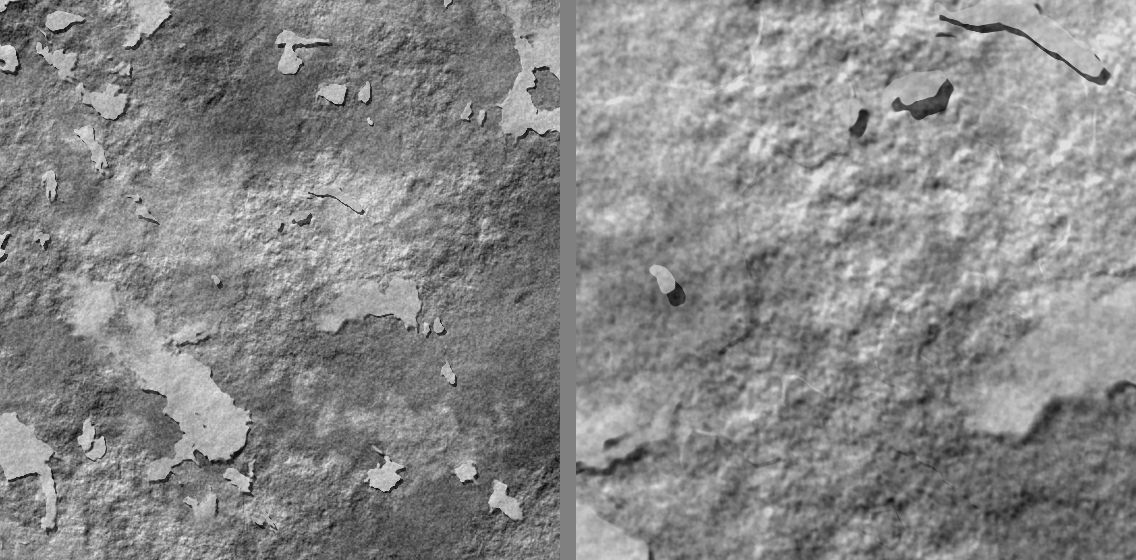
Left: the whole. Right: its middle third, enlarged.
This texture is drawn by a Shadertoy shader. Its source:

```glsl
const vec2  LIGHT_DIR     = vec2(-0.6, 0.8);
const float BASE_TONE     = 0.435;
const float STAIN_GAIN    = 0.46;
const float CRUST_TONE    = 0.14;
const float FLAKE_TONE    = 0.70;
const float FLAKE_SCALE   = 4.4;
const float FLAKE_LEVEL   = 0.615;
const float CHIP_SCALE    = 12.0;
const float CHIP_LEVEL    = 0.765;
const float HOLE_SCALE    = 10.0;
const float HOLE_LEVEL    = 0.63;
const float EDGE_SHARP    = 0.008;
const float EDGE_FADED    = 0.07;
const float SHADOW_LENGTH = 0.007;
const float SHADOW_DEPTH  = 0.65;
const float RELIEF_SCALE  = 42.0;
const float RELIEF_GAIN   = 1.5;
const float RELIEF_STEP   = 0.0014;
const float LEDGE_HEIGHT  = 0.07;
const float GRAIN_SCALE   = 290.0;
const float GRAIN_GAIN    = 0.22;

float hash(vec2 p) {
    vec3 q = fract(vec3(p.xyx) * 0.1031);
    q += dot(q, q.yzx + 33.33);
    return fract((q.x + q.y) * q.z);
}

float valueNoise(vec2 p) {
    vec2 cell = floor(p);
    vec2 f = fract(p);
    f = f * f * f * (f * (f * 6.0 - 15.0) + 10.0);
    float low  = mix(hash(cell), hash(cell + vec2(1.0, 0.0)), f.x);
    float high = mix(hash(cell + vec2(0.0, 1.0)), hash(cell + vec2(1.0)), f.x);
    return mix(low, high, f.y);
}

// Layered noise, rotated per octave to hide the lattice
float fbm(vec2 p, int octaves) {
    const mat2 turn = mat2(1.6, 1.2, -1.2, 1.6);
    float sum = 0.0, total = 0.0, weight = 0.5;
    for (int i = 0; i < octaves; i++) {
        sum += weight * valueNoise(p);
        total += weight;
        weight *= 0.5;
        p = turn * p + 17.3;
    }
    return sum / total;
}

// Remaining paint: ragged sheets with holes, plus small loose chips
float flakeMask(vec2 p, float edge) {
    vec2 warp = vec2(fbm(p * 7.0 + 41.0, 3), fbm(p * 7.0 + 73.0, 3)) - 0.5;
    vec2 jag = vec2(fbm(p * 45.0 + 13.0, 3), fbm(p * 45.0 + 67.0, 3)) - 0.5;
    vec2 q = p + 0.13 * warp + 0.022 * jag;
    float sheet = fbm(q * FLAKE_SCALE + 5.0, 6) - FLAKE_LEVEL;
    float hole = HOLE_LEVEL - fbm(q * HOLE_SCALE + 29.0, 4);
    float chip = fbm(q * CHIP_SCALE + 87.0, 4) - CHIP_LEVEL;
    float sheets = smoothstep(-edge, edge, min(sheet, hole));
    return max(sheets, smoothstep(-EDGE_SHARP, EDGE_SHARP, chip));
}

// Crumbled plaster with thin broken ledges
float plasterHeight(vec2 p) {
    float crumbs = fbm(p * RELIEF_SCALE, 4);
    float ledges = smoothstep(0.55, 0.58, fbm(p * 17.0 + 61.0, 5));
    return crumbs + LEDGE_HEIGHT * ledges;
}

void mainImage(out vec4 fragColor, in vec2 fragCoord) {
    vec2 p = fragCoord / iResolution.y + 3.0;

    // Paint layer, with some borders worn to a soft fade
    float wear = smoothstep(0.55, 0.72, fbm(p * 5.0 + 19.0, 2));
    float edge = mix(EDGE_SHARP, EDGE_FADED, wear);
    float lift = mix(0.1, 1.6, valueNoise(p * 22.0 + 7.0));
    float flake = flakeMask(p, edge);
    float caster = flakeMask(p + LIGHT_DIR * SHADOW_LENGTH * lift, edge);
    float shadow = max(caster - flake, 0.0);
    float rim = max(flake - caster, 0.0);

    // Bare plaster tones: stains and mottled pale crust
    float stain = fbm(p * 5.0 + 53.0, 6) - 0.5;
    float crustField = 0.62 * fbm(p * 5.0 + 97.0, 4) + 0.38 * fbm(p * 24.0 + 11.0, 5);
    float crust = smoothstep(0.52, 0.60, crustField);
    float tone = BASE_TONE + STAIN_GAIN * stain + CRUST_TONE * crust;
    float flakeTone = FLAKE_TONE + 0.22 * (fbm(p * 13.0 + 3.0, 5) - 0.5);
    tone = mix(tone, flakeTone, flake);

    // Directional light on the relief
    vec2 offset = LIGHT_DIR * RELIEF_STEP;
    float slope = plasterHeight(p - offset) - plasterHeight(p + offset);
    float rough = mix(0.5, 1.2, smoothstep(0.38, 0.62, fbm(p * 8.0 + 31.0, 4)));
    rough = mix(rough + 0.25 * crust, 0.4, flake);
    tone += RELIEF_GAIN * rough * slope;

    // Cast shadows, lit rims and fine grain
    tone *= 1.0 - SHADOW_DEPTH * shadow;
    tone += 0.05 * rim;
    float grain = fbm(p * GRAIN_SCALE, 2) - 0.5;
    tone += GRAIN_GAIN * grain * mix(1.0, 0.7, flake);

    fragColor = vec4(vec3(clamp(tone, 0.06, 0.88)), 1.0);
}
```
